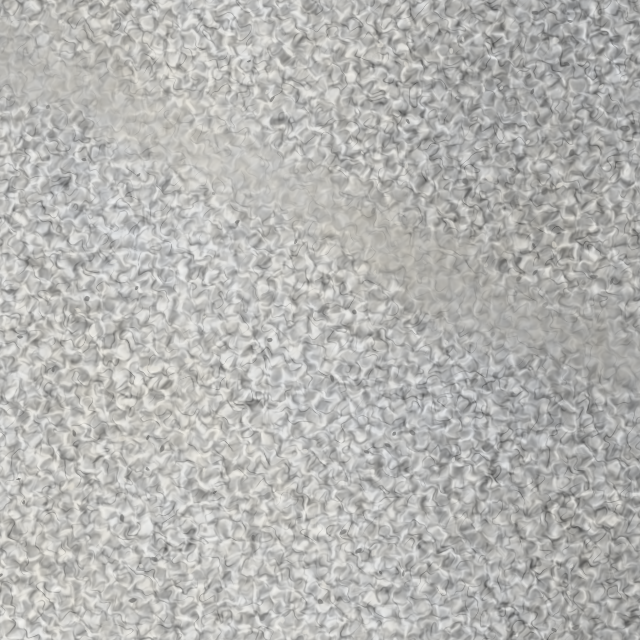
A Shadertoy shader for this texture:

```glsl
// Pale grey speckled stone with curly mineral grains, dark veins and a smooth worn diagonal band.
#define GRAIN_FREQ 72.0
#define VEIN_FREQ 50.0
#define FLECK_FREQ 38.0
#define GRAIN_GAIN 0.31
#define VEIN_GAIN 0.14
#define VEIN_WIDTH 0.17
#define CURL 0.9
#define WORN_FADE 0.62
#define LIGHT_TONE 0.755
#define SHADE_TONE 0.645
#define WARM_TINT vec3(1.008, 1.0, 0.972)
#define COOL_TINT vec3(0.992, 1.0, 1.006)

float hash(vec2 p) {
    return fract(sin(dot(p, vec2(127.1, 311.7))) * 43758.5453);
}

// Slope contribution of one lattice corner
float corner(vec2 cell, vec2 offset) {
    float angle = 6.28318 * hash(cell);
    return dot(vec2(cos(angle), sin(angle)), offset);
}

// Gradient noise, centred on zero
float noise(vec2 p) {
    vec2 i = floor(p), f = fract(p);
    vec2 u = f * f * f * (f * (f * 6.0 - 15.0) + 10.0);
    vec2 e = vec2(1.0, 0.0);
    float low = mix(corner(i, f), corner(i + e, f - e), u.x);
    float high = mix(corner(i + e.yx, f - e.yx), corner(i + 1.0, f - 1.0), u.x);
    return mix(low, high, u.y);
}

float clouds(vec2 p) {
    return noise(p) + 0.5 * noise(p * 2.1 + 17.3) + 0.3 * noise(p * 4.3 + 41.7);
}

// Sparse elongated flecks: x = dark, y = bright
vec2 flecks(vec2 p) {
    vec2 cover = vec2(0.0);
    vec2 home = floor(p);
    for (int y = -1; y <= 1; y++)
    for (int x = -1; x <= 1; x++) {
        vec2 cell = home + vec2(x, y);
        float kind = hash(cell + 5.7);
        vec2 d = p - cell - vec2(hash(cell + 1.3), hash(cell + 8.9));
        float turn = 6.28318 * hash(cell + 3.1);
        d = mat2(cos(turn), sin(turn), -sin(turn), cos(turn)) * d;
        d.y *= 1.2 + hash(cell + 6.4);
        d += 0.08 * noise(p * 4.0);
        float size = mix(0.16, 0.34, hash(cell + 2.2));
        float shape = 1.0 - smoothstep(size * 0.45, size, length(d));
        cover = max(cover, shape * vec2(step(kind, 0.035), step(0.95, kind)));
    }
    return cover;
}

void mainImage(out vec4 fragColor, in vec2 fragCoord) {
    vec2 uv = fragCoord / iResolution.y;
    float cloud = clouds(uv * 5.0 + 3.0);

    // Broad light from left to the shaded right side
    float shade = smoothstep(0.38, 0.88, uv.x + 0.15 * (uv.y - 0.5) + 0.12 * cloud);
    float tone = mix(LIGHT_TONE, SHADE_TONE, shade) + 0.035 * cloud;
    tone -= 0.06 * (1.0 - smoothstep(0.0, 0.45, length(uv - vec2(0.0, 1.0))));

    // Worn band where the grain is rubbed smooth
    float band = (uv.y + 0.51 * uv.x - 0.93) / 1.12 + 0.045 * cloud;
    float worn = exp(-band * band / 0.0036);
    float contrast = (1.0 - WORN_FADE * worn) * (1.0 + 0.25 * noise(uv * 9.0 + 60.0));

    // Curled grains, then thin veins along zero crossings
    vec2 p = uv * GRAIN_FREQ;
    vec2 curl = vec2(noise(p * 0.8 + 11.0), noise(p * 0.8 + 73.0));
    vec2 q = p + CURL * curl;
    float grain = noise(q) + 0.5 * noise(q * 1.9 + 29.0);
    vec2 v = uv * VEIN_FREQ + 0.8 * CURL * curl.yx;
    float vein = 1.0 - smoothstep(0.0, VEIN_WIDTH, abs(noise(v + 90.0)));
    vein *= smoothstep(-0.35, 0.25, noise(uv * 33.0 + 140.0));
    float detail = GRAIN_GAIN * grain - VEIN_GAIN * (vein - 0.17);
    detail += 0.035 * noise(uv * 170.0 + 7.0);
    tone += contrast * detail;

    // Scattered specks of dark and pale mineral
    vec2 speck = flecks(uv * FLECK_FREQ) * (1.0 - 0.7 * worn);
    tone = mix(tone, 0.36, 0.6 * speck.x);
    tone = mix(tone, 0.88, 0.65 * speck.y);

    // Soft highlight limit and subtle mineral tint
    tone -= 0.5 * max(tone - 0.86, 0.0);
    float warmth = 0.6 + 0.8 * noise(uv * 4.0 + 30.0) + 0.7 * noise(uv * 40.0 + 50.0);
    warmth += 0.3 * worn - 0.25 * shade + 0.3 * speck.y;
    vec3 stone = tone * mix(COOL_TINT, WARM_TINT, clamp(warmth, -0.3, 1.5));
    fragColor = vec4(clamp(stone, 0.0, 1.0), 1.0);
}
```
